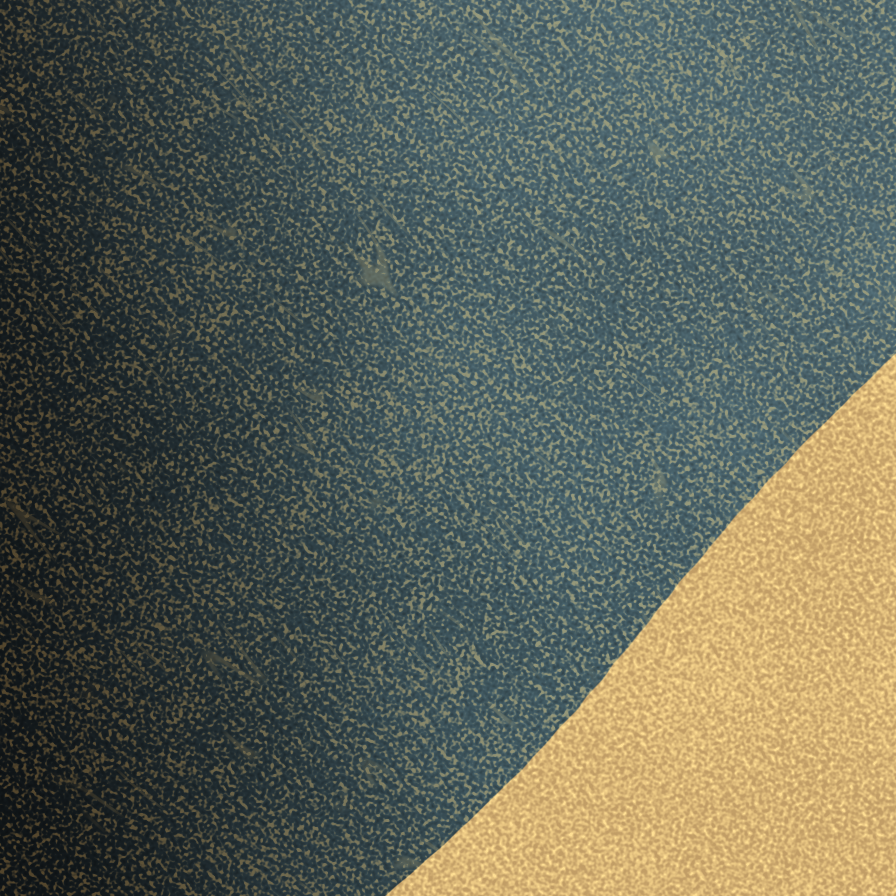
This background is drawn by a Shadertoy shader. Its source:

```glsl
// Brushed teal cloth with gold flecks, fading to dark at left, over a grainy gold corner.
#define GRAIN_SCALE 185.0
#define STREAK_SCALE vec2(24.0, 190.0)
#define STREAK_ANGLE -0.70
#define EDGE_START 0.43
#define EDGE_SLOPE 0.95
#define EDGE_BEND 0.021
#define SHADE_TILT 0.16

// Pseudo-random gradient vector for a lattice point
vec2 gradientAt(vec2 cell) {
    vec3 p = fract(cell.xyx * vec3(0.1031, 0.1030, 0.0973));
    p += dot(p, p.yzx + 33.33);
    float angle = 6.2832 * fract((p.x + p.y) * p.z);
    return vec2(cos(angle), sin(angle));
}

// Gradient noise, roughly -0.7 to 0.7
float gradientNoise(vec2 p) {
    vec2 cell = floor(p);
    vec2 f = p - cell;
    vec2 w = f * f * f * (f * (f * 6.0 - 15.0) + 10.0);
    vec2 e = vec2(0.0, 1.0);
    float a = dot(gradientAt(cell), f);
    float b = dot(gradientAt(cell + e.yx), f - e.yx);
    float c = dot(gradientAt(cell + e.xy), f - e.xy);
    float d = dot(gradientAt(cell + e.yy), f - e.yy);
    return mix(mix(a, b, w.x), mix(c, d, w.x), w.y);
}

vec2 rotate(vec2 p, float angle) {
    float c = cos(angle), s = sin(angle);
    return vec2(c * p.x + s * p.y, c * p.y - s * p.x);
}

// Fine speckle from two octaves on turned lattices
float speckle(vec2 p) {
    float sum = 0.0;
    float weight = 0.85;
    for (int i = 0; i < 2; i++) {
        p = rotate(p, 0.61) + 17.3;
        sum += weight * gradientNoise(p * GRAIN_SCALE);
        p *= 1.45;
        weight *= 0.7;
    }
    return sum;
}

// Long fibres, gently bent and running down to the right
float fibres(vec2 p) {
    vec2 q = rotate(p, STREAK_ANGLE);
    q.y += 0.012 * gradientNoise(p * 7.0 + 3.7);
    return gradientNoise(q * STREAK_SCALE + 41.0);
}

// Sparse curved scratches: thin zero lines of warped noise
float scratches(vec2 p) {
    vec2 q = rotate(p, STREAK_ANGLE - 0.08);
    float line = abs(gradientNoise(q * vec2(5.0, 26.0) + 9.0));
    float patches = smoothstep(0.12, 0.38, gradientNoise(p * 13.0 + 60.0));
    return (1.0 - smoothstep(0.015, 0.06, line)) * patches;
}

// Teal cloth with gold flecks, lit from the right
vec3 clothColor(vec2 uv, float grain, float fibre) {
    float light = smoothstep(-0.10, 0.64, uv.x + SHADE_TILT * (uv.y - 0.5));
    vec3 cloth = mix(vec3(0.065, 0.085, 0.095), vec3(0.265, 0.365, 0.400), light);
    vec3 fleck = mix(vec3(0.37, 0.30, 0.18), vec3(0.64, 0.63, 0.48), light);

    float cloud = gradientNoise(uv * 5.0 + 21.0);
    float amount = smoothstep(-0.06, 0.50, grain + 0.45 * fibre + 0.08 * cloud);
    amount = max(amount, 0.45 * scratches(uv));

    cloth *= 1.0 + 0.35 * grain + 0.12 * cloud;
    cloth += 0.045 * smoothstep(0.7, 1.9, uv.x + uv.y);
    return mix(cloth, fleck, 0.85 * amount);
}

// Warm gold with bright and dull grains
vec3 goldColor(vec2 uv, float grain, float fibre) {
    float cloud = gradientNoise(uv * 6.0 + 5.0);
    float tone = smoothstep(-0.50, 0.55, grain + 0.25 * fibre + 0.15 * cloud);
    vec3 gold = mix(vec3(0.755, 0.615, 0.400), vec3(0.950, 0.815, 0.535), tone);
    float glint = smoothstep(0.30, 0.60, grain);
    return gold + glint * vec3(0.05, 0.06, 0.04);
}

void mainImage(out vec4 fragColor, in vec2 fragCoord) {
    vec2 uv = fragCoord / iResolution.xy;
    float grain = speckle(uv);
    float fibre = fibres(uv);

    // Diagonal boundary with a soft S-bend
    float bend = EDGE_BEND * sin(9.6 * uv.y) * exp(-uv.y);
    float edgeX = EDGE_START + EDGE_SLOPE * uv.y + bend;
    edgeX += 0.003 * gradientNoise(uv * 30.0);
    float dist = (uv.x - edgeX) * 0.72;
    float soft = 1.0 / iResolution.y;
    float corner = smoothstep(-soft, soft, dist);

    vec3 color = mix(clothColor(uv, grain, fibre), goldColor(uv, grain, fibre), corner);
    fragColor = vec4(clamp(color, 0.0, 1.0), 1.0);
}
```
